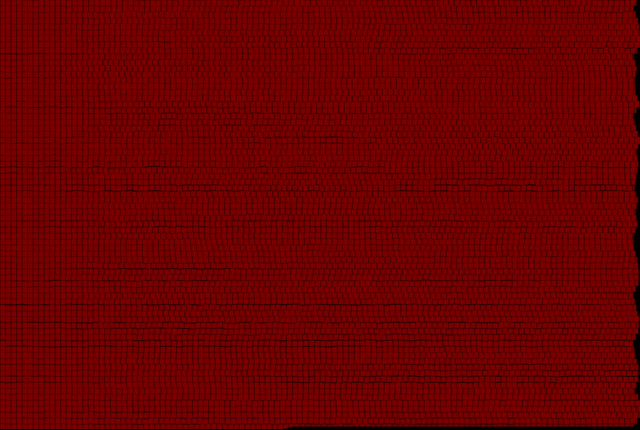
Reproduce this pattern procedurally as a Shadertoy shader.

```glsl
#define COLUMNS 116.0
#define ROWS 72.0
#define JOINT 0.13
#define WAVE 0.22
#define DRIFT 0.9
#define BRICK_COLOR vec3(0.495, 0.0, 0.0)
#define GAP_COLOR vec3(0.012, 0.0, 0.0)

float hash(vec2 p) {
    return fract(sin(dot(p, vec2(127.1, 311.7))) * 43758.5453);
}

float noise(vec2 p) {
    vec2 i = floor(p);
    vec2 f = fract(p);
    f = f * f * (3.0 - 2.0 * f);
    float low = mix(hash(i), hash(i + vec2(1.0, 0.0)), f.x);
    float high = mix(hash(i + vec2(0.0, 1.0)), hash(i + vec2(1.0, 1.0)), f.x);
    return mix(low, high, f.y);
}

// Soft line along every integer, widened by half a pixel
float jointLine(float t, float pixel) {
    float d = abs(fract(t + 0.5) - 0.5);
    return 1.0 - smoothstep(0.0, JOINT + 0.5 * pixel, d);
}

// Rows begin aligned at the left, then slide apart; some bands stay stacked
float rowShift(float row, float x) {
    float staggered = smoothstep(0.35, 0.55, noise(vec2(x * 2.5, row * 0.17 + 40.0)));
    float alternate = 0.5 * mod(row, 2.0) * staggered;
    float wander = (noise(vec2(x * 5.0, row * 0.8 + 9.0)) - 0.5) * DRIFT;
    return (alternate + wander) * smoothstep(0.02, 0.35, x);
}

void mainImage(out vec4 fragColor, in vec2 fragCoord) {
    vec2 uv = fragCoord / iResolution.xy;
    vec2 pixel = vec2(COLUMNS, ROWS) / iResolution.xy;

    // Cell coordinates with uneven courses
    vec2 cell = uv * vec2(COLUMNS, ROWS);
    cell.y += WAVE * (noise(cell * vec2(0.8, 0.5)) - 0.5);
    float row = floor(cell.y);
    cell.x += rowShift(row, uv.x);
    vec2 joint = floor(cell + 0.5);

    // Wear changes by course and in long stretches along it
    float stretch = noise(vec2(uv.x * 4.0 + 3.0, joint.y * 0.7));
    float course = hash(vec2(joint.y, 5.0));
    float worn = smoothstep(0.45, 0.95, 0.5 * stretch + 0.5 * course);
    worn = max(worn, 0.8 * stretch * (1.0 - smoothstep(0.02, 0.06, uv.y)));

    // Joint darkness, broken up from brick to brick
    float fleck = hash(vec2(floor(cell.x), joint.y + 17.0));
    float bedDepth = 0.10 + 0.14 * fleck + worn * (0.12 + 0.40 * fleck);
    float sideFleck = hash(vec2(joint.x, row + 71.0));
    float sideDepth = 0.20 + 0.16 * sideFleck
        + 0.12 * noise(vec2(uv.x * 4.0, row * 0.3));
    float bed = bedDepth * jointLine(cell.y, pixel.y);
    float side = sideDepth * jointLine(cell.x, pixel.x);
    float shade = (1.0 - bed) * (1.0 - side);

    // Slight tone change per brick and fine grain
    float tone = 0.97 + 0.03 * hash(floor(cell));
    float grain = 0.96 + 0.05 * noise(uv * vec2(COLUMNS, ROWS) * 3.0);
    vec3 color = BRICK_COLOR * shade * tone * grain;

    // Ragged right end and thin dark strip at the bottom
    float soft = 1.0 / iResolution.x;
    float rowEnd = mix(0.989, 1.002, noise(vec2(row * 0.5, 33.0)));
    float inside = 1.0 - smoothstep(rowEnd - soft, rowEnd + soft, uv.x);
    float strip = mix(0.002, 0.008, smoothstep(0.44, 0.46, uv.x));
    inside *= smoothstep(strip - soft, strip + soft, uv.y);

    fragColor = vec4(mix(GAP_COLOR, color, inside), 1.0);
}
```
